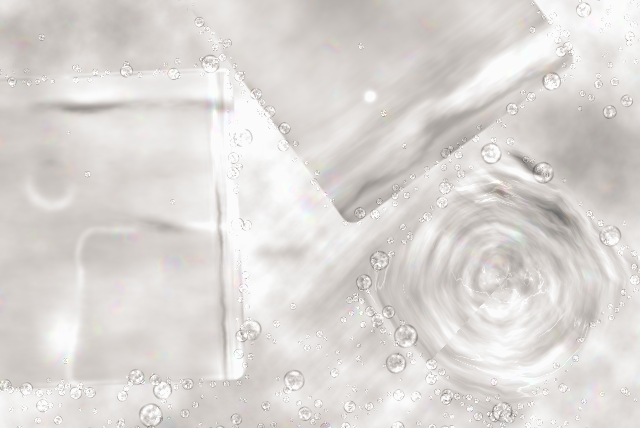
This texture is drawn by a Shadertoy shader. Its source:

```glsl
// Clear ice cubes in sparkling water, bright and nearly colourless.
// Three rounded boxes get folded-light streaks from stretched noise;
// hashed, turned grids of bubbles gather where a box edge is near.
#define HAZE 0.40
#define STREAKS 0.32
#define SHADOW 0.32
#define GLINT 0.16
#define BUBBLE_RIM 0.26
#define BUBBLE_GLOW 0.12
#define RAINBOW 0.03
#define WARM_TINT vec3(0.014, -0.008, -0.024)
#define EDGE_BLUR 0.003

float hash(vec2 p) { return fract(sin(dot(p, vec2(127.1, 311.7))) * 43758.5); }

float noise(vec2 p) {
  vec2 i = floor(p), f = fract(p), e = vec2(1, 0);
  f = f * f * (3.0 - 2.0 * f);
  return mix(mix(hash(i), hash(i + e), f.x),
             mix(hash(i + e.yx), hash(i + e.xx), f.x), f.y);
}

// Signed fractal noise around zero
float fbm(vec2 p) {
  float sum = 0.0, amp = 0.5;
  for (int i = 0; i < 5; i++) {
    sum += amp * (noise(p) - 0.5);
    p = mat2(1.6, 1.2, -1.2, 1.6) * p + 7.3;
    amp *= 0.5;
  }
  return sum;
}

float ridge(float d, float width) { return exp(-d * d / (width * width)); }
float blob(vec2 p, vec2 centre, float size) { return ridge(length(p - centre), size); }
float span(float x, float a, float b, float soft) {
  return smoothstep(a - soft, a + soft, x) * smoothstep(b + soft, b - soft, x);
}
vec2 turn(vec2 p, float a) {
  float c = cos(a), s = sin(a);
  return vec2(c * p.x + s * p.y, c * p.y - s * p.x);
}
float box(vec2 p, vec2 halfSize, float corner) {
  vec2 d = abs(p) - halfSize + corner;
  return length(max(d, 0.0)) + min(max(d.x, d.y), 0.0) - corner;
}

// Local frames and outlines of the three cubes
vec2 leftFrame(vec2 p) { return turn(p - vec2(0.25, 0.465), 0.045); }
vec2 topFrame(vec2 p) { return turn(p - vec2(0.884, 0.937), 0.63); }
vec2 rightFrame(vec2 p) { return turn(p - vec2(1.17, 0.336), 0.83); }
vec3 cubes(vec2 p) {
  return vec3(box(leftFrame(p), vec2(0.31, 0.365), 0.03),
              box(topFrame(p), vec2(0.33, 0.34), 0.03),
              box(rightFrame(p), vec2(0.26, 0.24), 0.07));
}

float water(vec2 p) {
  float l = 0.89 + HAZE * fbm(p * 3.0 + 4.0) + 0.2 * fbm(p * 15.0);
  l -= 0.22 * blob(p, vec2(1.42, 0.65), 0.17) + 0.15 * blob(p, vec2(0.29, 0.94), 0.14);
  l += 0.05 * blob(p, vec2(0.72, 0.25), 0.2);
  l -= 0.13 * ridge(p.y - 0.41, 0.018) * span(p.x, 0.6, 0.7, 0.03);
  return l + STREAKS * fbm(turn(p, 0.8) * vec2(5, 32)) * blob(p, vec2(0.95, 0.35), 0.3);
}

// Curved streaks round a pale core, dark bands at the upper face
float shadeRight(vec2 p) {
  vec2 q = rightFrame(p);
  float warp = fbm(q * 5.0);
  float ring = length(q * vec2(1.0, 0.85) + 0.06 * warp) + 0.35 * max(abs(q.x), abs(q.y));
  float l = 0.855 + 0.3 * fbm(p * 5.0 + 2.0) - 0.04 * smoothstep(0.15, 0.05, ring);
  l += 1.2 * STREAKS * fbm(vec2(ring * 42.0, atan(q.y, q.x - 0.02) * 1.6));
  l += STREAKS * fbm(vec2(q.x * 34.0 + warp * 5.0, q.y * 4.0)) * smoothstep(-0.1, 0.15, q.x);
  // Thin broken caustic lines
  float thread = ridge(fbm(vec2(ring * 24.0, atan(q.y, q.x) * 1.2) + 5.0), 0.016);
  l += 0.11 * thread * smoothstep(-0.02, 0.12, fbm(p * 9.0));
  float grain = fbm(vec2(q.x * 40.0 + warp * 6.0, q.y * 6.0));
  float bands = ridge(q.x - 0.172 + 0.12 * warp, 0.03) + 0.9 * ridge(q.x - 0.25, 0.012);
  return l - SHADOW * bands * span(q.y, -0.09, 0.19, 0.06) * max(0.0, 0.85 + 3.5 * grain);
}

// Inner block, two dark folds and a bright side wall
float shadeLeft(vec2 p, float d, float behind) {
  vec2 q = leftFrame(p);
  float wave = fbm(p * vec2(5, 12)), broken = 0.5 + 4.0 * fbm(p * 8.0);
  float l = mix(0.855, behind, 0.3) + 0.24 * fbm(p * 4.0) + 0.16 * wave;
  float inner = box(p - vec2(0.37 + 0.1 * p.y, 0.28) - 0.03 * wave, vec2(0.22, 0.19), 0.04);
  l -= 0.05 * smoothstep(0.03, -0.03, inner);
  l += 0.06 * ridge(inner, 0.01) * broken;
  float folds = ridge(p.y - 0.75 + 0.04 * wave, 0.014) * span(p.x, 0.08, 0.54, 0.03);
  folds += ridge(p.y - 0.505 + 0.1 * p.x + 0.05 * wave, 0.018) * span(p.x, 0.27, 0.42, 0.07);
  l -= SHADOW * folds * (0.75 + 3.0 * wave);
  l += 0.06 * ridge(q.y - 0.31, 0.02) - 0.2 * ridge(q.y - 0.358, 0.004) * broken;
  l += smoothstep(0.22, 0.28, q.x) * (0.02 + STREAKS * fbm(q * vec2(65, 5)));
  l -= 0.12 * ridge(q.x - 0.262 + 0.03 * wave, 0.005) * broken;
  l += GLINT * (blob(p, vec2(0.14, 0.2), 0.05) + blob(p, vec2(0.53, 0.13), 0.05));
  l += 0.09 * ridge(length(p - vec2(0.12, 0.57)) - 0.05, 0.014) * broken;
  return l + 0.07 * ridge(d + 0.008, 0.006) * broken;
}

// Cloudy face above a white band with grey folds
float shadeTop(vec2 p, float d) {
  vec2 q = topFrame(p);
  float wave = fbm(q * vec2(4, 9) + 3.0);
  float l = 0.83 + 0.34 * fbm(p * 4.0 + 9.0) + 0.16 * wave;
  l += 0.25 * fbm(q * vec2(5, 36)) * smoothstep(0.0, -0.25, q.y);
  float band = q.y + 0.255 + 0.2 * wave;
  l += GLINT * ridge(band, 0.035) * smoothstep(-0.33, 0.0, q.x);
  l -= 0.1 * ridge(band + 0.055, 0.012) + 0.05 * ridge(band - 0.07, 0.03);
  l += 2.0 * GLINT * blob(p, vec2(0.865, 0.775), 0.012);
  return l + 0.3 * fbm(p * 20.0) * ridge(d, 0.012);
}

// One bubble per cell of a turned grid, kept near cube edges and in froth
float addBubbles(float l, vec2 p, float cell, float strength) {
  float tilt = cell * 40.0;
  vec2 g = turn(p, tilt) / cell, id = floor(g);
  float seed = hash(id + cell * 91.0), size = mix(0.16, 0.44, hash(id + 17.3));
  vec2 jitter = vec2(hash(id + 3.1), hash(id + 8.7)) - 0.5;
  vec2 local = id + 0.5 + jitter * (1.0 - 2.0 * size);
  vec2 centre = turn(local * cell, -tilt), q = (g - local) / size;
  vec3 d = abs(cubes(centre));
  float froth = smoothstep(0.13, 0.04, centre.y) + blob(centre, vec2(1.48, 0.9), 0.15)
              + blob(centre, vec2(0.78, 0.2), 0.13);
  float near = smoothstep(0.025, 0.01, min(d.x, min(d.y, d.z)));
  if (seed > 0.6 * near + 0.27 * froth) return l;
  float r = length(q), soft = EDGE_BLUR / (size * cell);
  float shade = l + 0.01 + 0.65 * fbm(q * 3.5 + id) * smoothstep(1.0, 0.7, r);
  shade -= BUBBLE_RIM * ridge(r - 0.9, 0.09) * (0.6 + 0.4 * sin(5.0 * q.x * q.y + seed * 20.0));
  shade += BUBBLE_GLOW * (0.6 * ridge(r - 0.66, 0.12) + blob(q, vec2(-0.3, 0.35), 0.2));
  return mix(l, shade, strength * smoothstep(1.0 + soft, 1.0 - soft, r));
}

void mainImage(out vec4 fragColor, in vec2 fragCoord) {
  vec2 p = fragCoord / iResolution.y;
  vec3 d = cubes(p), inside = smoothstep(EDGE_BLUR, -EDGE_BLUR, d);
  float l = mix(water(p), shadeRight(p), smoothstep(0.03, -0.03, d.z));
  l = mix(l, shadeLeft(p, d.x, l), inside.x);
  l = mix(l, shadeTop(p, d.y), inside.y);
  for (int i = 0; i < 3; i++)
    l = addBubbles(l, p, 0.021 * pow(1.8, float(i)), 0.85);

  // Warm grey toning and faint prismatic flecks
  l = clamp(l, 0.42, 0.985);
  vec3 color = l + WARM_TINT * smoothstep(1.0, 0.8, l) * smoothstep(0.4, 0.65, l);
  float prism = smoothstep(0.14, 0.3, fbm(p * 18.0 + 30.0));
  color += RAINBOW * prism * cos(vec3(0, 2, 4) + 30.0 * fbm(p * 9.0));
  fragColor = vec4(color, 1.0);
}
```
